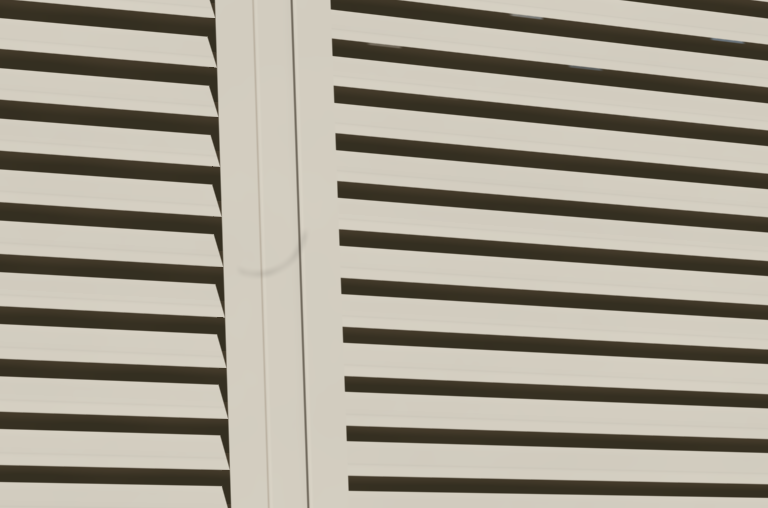
This texture is drawn by a WebGL 2 fragment shader. Its source:

```glsl
#version 300 es
precision highp float;
// Sunlit cream louvre shutters: two banks of slanting slats either side of a grooved post.

uniform vec2 u_resolution;
out vec4 outColor;

// Lengths are in canvas heights, with y running down from the top.
// Row curves: (height of row 0, spacing, growth of spacing) at each end of a bank.
const vec3 LEFT_ROWS_A = vec3(0.500, 0.1024, 0.00037);
const vec3 LEFT_ROWS_B = vec3(0.5256, 0.0989, 0.00024);
const vec3 RIGHT_ROWS_A = vec3(0.3563, 0.0943, 0.00039);
const vec3 RIGHT_ROWS_B = vec3(0.4281, 0.0860, 0.00026);
const vec2 LEFT_SPAN = vec2(0.0, 0.433);
const vec2 RIGHT_SPAN = vec2(0.663, 1.515);

// Near-vertical lines: (x at the top, lean per unit of y).
const vec2 POST_LEFT = vec2(0.423, 0.032);
const vec2 POST_RIGHT = vec2(0.6506, 0.037);
const vec2 SEAM = vec2(0.498, 0.031);
const vec2 GROOVE = vec2(0.574, 0.033);

const float GAP_SHARE = 0.35;     // dark share of a row
const float GAP_TAPER = 0.008;    // loss of that share per row downward
const float END_SLANT = 0.017;    // bevel at the free slat ends
const float CREASE = 0.66;        // fold position down a slat
const vec2 SMUDGE_CENTRE = vec2(0.506, 0.445);
const float SMUDGE_RADIUS = 0.0945;

const vec3 PAINT = vec3(0.825, 0.803, 0.752);
const vec3 PAINT_SHADE = vec3(0.70, 0.67, 0.62);
const vec3 GROOVE_DARK = vec3(0.37, 0.34, 0.29);
const vec3 SEAM_TAN = vec3(0.66, 0.61, 0.54);
const vec3 GAP_DEEP = vec3(0.205, 0.183, 0.128);
const vec3 GAP_WARM = vec3(0.262, 0.225, 0.163);
const vec3 SKY = vec3(0.50, 0.58, 0.66);

float hash(float n) { return fract(sin(n * 127.1 + 3.7) * 43758.5453); }

float lineX(vec2 line, float y) { return line.x + line.y * y; }

float stripe(float d, float halfWidth, float soft) {
    return 1.0 - smoothstep(halfWidth - soft, halfWidth + soft, abs(d));
}

// Slow unevenness of the paint, about -1 to 1.
float layeredSines(vec2 p) {
    float sum = 0.0, amp = 0.5;
    for (int i = 0; i < 4; i++) {
        sum += amp * sin(p.x + 1.7 * sin(p.y)) * cos(p.y * 1.3);
        p = mat2(1.6, 1.2, -1.2, 1.6) * p + 2.3;
        amp *= 0.5;
    }
    return sum;
}

// Continuous row number at height y: the root of y = r.x + r.y k + r.z k^2.
float rowAt(float y, vec3 r) {
    float rise = y - r.x;
    return 2.0 * rise / (r.y + sqrt(max(r.y * r.y + 4.0 * r.z * rise, 0.0)));
}

// One bank of slats; endGap is the distance left to a free slat end.
vec3 louvres(vec2 p, vec3 rowsA, vec3 rowsB, vec2 span, float endGap, float px) {
    float along = (p.x - span.x) / (span.y - span.x);
    vec3 rows = mix(rowsA, rowsB, along);
    float k = rowAt(p.y, rows);
    float soft = 0.9 * px / rows.y;
    float gapShare = GAP_SHARE - GAP_TAPER * k;
    float shifted = k - 0.5 * gapShare + 0.5;
    float row = floor(shifted);
    float q = shifted - row - 0.5;
    float gap = stripe(q, 0.5 * gapShare, soft);
    float inGap = clamp(q / gapShare + 0.5, 0.0, 1.0);
    float down = clamp((fract(k) - gapShare) / (1.0 - gapShare), 0.0, 1.0);

    // Slat face: a lit upper plane, a soft fold and a lower lip.
    vec3 face = PAINT * (1.0 + 0.012 * (hash(row + 40.0) - 0.5));
    face *= 1.0 + 0.012 * smoothstep(0.25, 0.0, down);
    face *= 1.0 - 0.028 * stripe(down - CREASE, 0.01, 0.05);
    face *= 1.0 + 0.012 * smoothstep(CREASE, CREASE + 0.12, down);
    face = mix(face, PAINT_SHADE, 0.3 * smoothstep(0.95, 1.0, down));

    // Shadow in the gap, warmer towards its top.
    float warmth = smoothstep(0.65, 0.0, inGap) + 0.12 * sin(along * 9.0 + row * 2.4);
    vec3 shadow = mix(GAP_DEEP, GAP_WARM, clamp(warmth, 0.0, 1.0));

    // Broken slivers of daylight in the highest gaps of the far bank.
    float broken = sin(along * 13.0 + row * 4.1) + 0.6 * sin(along * 41.0 + row * 7.3);
    float glint = smoothstep(0.7, 1.1, broken) * smoothstep(-1.5, -4.0, row);
    glint *= step(span.x, p.x) * step(0.5, span.x) * stripe(inGap, 0.13, 0.06);
    shadow = mix(shadow, mix(PAINT_SHADE, SKY, smoothstep(0.3, 0.6, along)), 0.65 * glint);

    float bevel = smoothstep(-px, px, END_SLANT * (1.0 - down) - endGap);
    return mix(face, shadow, max(gap, bevel));
}

// Post with a pale seam, a dark groove and a faint curved smudge.
vec3 post(vec2 p, float px) {
    float seam = p.x - lineX(SEAM, p.y);
    float groove = p.x - lineX(GROOVE, p.y);
    vec3 c = PAINT * (1.0 - 0.015 * smoothstep(-0.02, 0.0, groove) * step(groove, 0.0));
    c *= 1.0 + 0.025 * (stripe(seam - 0.006, 0.002, 0.003) + stripe(groove - 0.007, 0.002, 0.003));
    c = mix(c, SEAM_TAN, 0.55 * stripe(seam, 0.0016, 0.0012 + 0.5 * px));
    c = mix(c, GROOVE_DARK, 0.85 * stripe(groove, 0.0020, 0.001 + 0.5 * px));
    vec2 s = p - SMUDGE_CENTRE;
    float arc = stripe(length(s) - SMUDGE_RADIUS, 0.006, 0.007);
    arc *= smoothstep(-0.045, -0.025, s.x) * smoothstep(0.0, 0.025, s.y);
    return c * (1.0 - 0.08 * arc * (0.8 + 0.2 * sin(s.x * 90.0)));
}

void main() {
    float px = 1.0 / u_resolution.y;
    vec2 p = vec2(gl_FragCoord.x, u_resolution.y - gl_FragCoord.y) * px;
    float postLeft = lineX(POST_LEFT, p.y) - p.x;
    float postRight = p.x - lineX(POST_RIGHT, p.y);

    vec3 leftBank = louvres(p, LEFT_ROWS_A, LEFT_ROWS_B, LEFT_SPAN, postLeft, px);
    vec3 rightBank = louvres(p, RIGHT_ROWS_A, RIGHT_ROWS_B, RIGHT_SPAN, 1.0, px);
    vec3 color = mix(post(p, px), leftBank, smoothstep(-px, px, postLeft));
    color = mix(color, rightBank, smoothstep(-px, px, postRight));

    color *= 1.0 + 0.008 * layeredSines(p * 7.0);
    outColor = vec4(color, 1.0);
}
```
